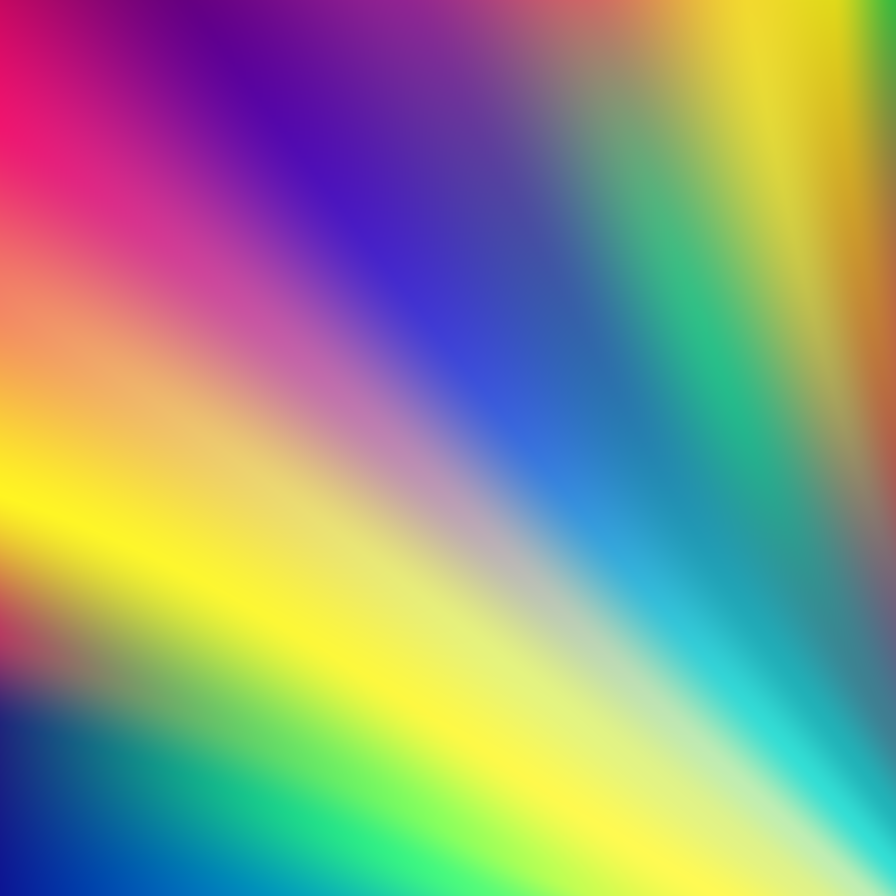
Write a WebGL 2 fragment shader that draws this background.

```glsl
#version 300 es
precision highp float;

uniform vec2 u_resolution;
out vec4 outColor;

const int BANDS = 12;
const vec2 PIVOT = vec2(1.272, -0.272);
const float REACH = 1.272;

// Fan of light: rgb is the band colour, w its angle in degrees
const vec4 FAR[BANDS] = vec4[](
  vec4(0.05, 0.08, 0.58, 12.0), vec4(0.12, 0.14, 0.48, 20.0),
  vec4(0.72, 0.23, 0.38, 24.0), vec4(1.00, 0.96, 0.13, 29.5),
  vec4(0.95, 0.53, 0.40, 36.5), vec4(0.90, 0.12, 0.48, 42.0),
  vec4(0.38, 0.00, 0.55, 50.0), vec4(0.56, 0.14, 0.57, 57.0),
  vec4(0.80, 0.40, 0.40, 64.0), vec4(0.95, 0.85, 0.18, 71.0),
  vec4(0.88, 0.85, 0.10, 75.0), vec4(0.20, 0.72, 0.25, 78.0));

const vec4 MIDDLE[BANDS] = vec4[](
  vec4(0.00, 0.60, 0.76, 15.0), vec4(0.12, 0.85, 0.54, 21.0),
  vec4(0.40, 0.89, 0.40, 24.5), vec4(0.99, 0.97, 0.22, 31.0),
  vec4(0.92, 0.87, 0.45, 37.0), vec4(0.75, 0.45, 0.68, 43.0),
  vec4(0.25, 0.23, 0.83, 49.0), vec4(0.22, 0.36, 0.66, 55.5),
  vec4(0.20, 0.75, 0.52, 62.0), vec4(0.76, 0.75, 0.30, 68.5),
  vec4(0.77, 0.53, 0.20, 72.0), vec4(0.70, 0.35, 0.28, 75.0));

const vec4 NEAR[BANDS] = vec4[](
  vec4(0.30, 0.95, 0.55, 16.0), vec4(0.55, 0.95, 0.40, 20.0),
  vec4(0.90, 0.97, 0.30, 24.0), vec4(1.00, 0.98, 0.33, 30.0),
  vec4(0.88, 0.95, 0.53, 37.0), vec4(0.75, 0.93, 0.70, 42.0),
  vec4(0.20, 0.87, 0.83, 48.0), vec4(0.13, 0.70, 0.72, 53.0),
  vec4(0.25, 0.49, 0.57, 59.0), vec4(0.40, 0.30, 0.50, 66.0),
  vec4(0.60, 0.17, 0.40, 70.0), vec4(0.60, 0.20, 0.40, 73.0));

float smoothMin(float a, float b, float softness) {
  float h = max(softness - abs(a - b), 0.0) / softness;
  return min(a, b) - 0.25 * softness * h * h;
}

// Square-like distance with a rounded corner
float softSquareNorm(vec2 v) {
  vec2 v2 = v * v;
  vec2 v4 = v2 * v2;
  return pow(dot(v4, v4), 0.125);
}

// Quadratic curve through a, b, c at depth 0, 1, 2
vec4 curve(vec4 a, vec4 b, vec4 c, float depth) {
  return 0.5 * a * (depth - 1.0) * (depth - 2.0)
       + b * depth * (2.0 - depth)
       + 0.5 * c * depth * (depth - 1.0);
}

vec4 bandAt(int i, float depth) {
  return curve(FAR[i], MIDDLE[i], NEAR[i], depth);
}

// Partly eased blend keeps the ridges soft without flat steps
float bandBlend(float start, float end, float angle) {
  float w = clamp((angle - start) / (end - start), 0.0, 1.0);
  return mix(w, w * w * (3.0 - 2.0 * w), 0.6);
}

vec3 lightFan(float angle, float depth) {
  vec4 previous = bandAt(0, depth);
  vec3 color = previous.rgb;
  for (int i = 1; i < BANDS; i++) {
    vec4 band = bandAt(i, depth);
    color = mix(color, band.rgb, bandBlend(previous.w, band.w, angle));
    previous = band;
  }
  return color;
}

void main() {
  vec2 uv = gl_FragCoord.xy / u_resolution;

  // Polar frame around the point where the rays meet
  vec2 ray = vec2(PIVOT.x - uv.x, uv.y - PIVOT.y);
  float angle = degrees(atan(ray.y, ray.x));
  float depth = smoothMin(3.0 * (REACH - softSquareNorm(ray)), 2.0, 0.5);

  outColor = vec4(clamp(lightFan(angle, depth), 0.0, 1.0), 1.0);
}
```
